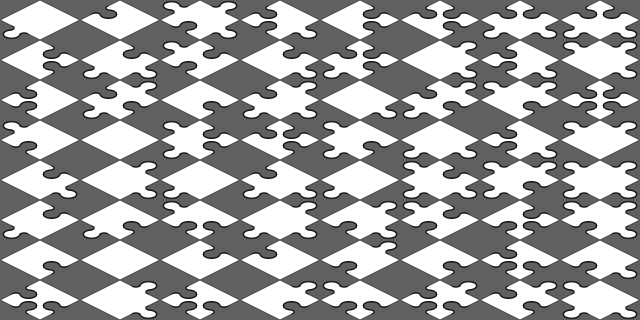
Reproduce this pattern procedurally as a Shadertoy shader.

```glsl
// Checkered jigsaw of flattened diamonds with randomly placed interlocking tabs.

const vec2  REPEATS    = vec2(8.0, 8.0);   // light diamonds across and down
const vec3  LIGHT      = vec3(1.0);
const vec3  DARK       = vec3(0.38);
const vec3  INK        = vec3(0.07);
const float EDGE_HALF  = 0.0010;           // half line width on straight edges, in canvas heights
const float TAB_HALF   = 0.0022;           // half line width around tabs
const float HEAD_R     = 0.145;            // tab head radius, in diamond sides
const float HEAD_H     = 0.21;             // tab head distance from the edge
const float FILLET_R   = 0.08;             // rounding where the neck meets the edge
const vec2  TAB_SHARE  = vec2(0.52, 0.85); // chance of a tab at the left and right border
const float SPARSE_Y   = 0.19;             // height of the band with fewer tabs
const float SPARSE_CUT = 0.3;
const float SEED       = 4.7;

float hash(vec3 p) {
    return fract(sin(dot(p, vec3(127.1, 311.7, 74.7)) + SEED) * 43758.55);
}

// Signed distance to an edge bulging toward +t; negative below it and in the tab.
float tabCurve(float s, float t) {
    vec2 p = vec2(abs(s), t);
    float rise = HEAD_H - FILLET_R;
    float reach = HEAD_R + FILLET_R;
    vec2 head = vec2(0.0, HEAD_H);
    vec2 fillet = vec2(sqrt(reach * reach - rise * rise), FILLET_R);
    float headDist = length(p - head) - HEAD_R;
    if (p.x > fillet.x) return min(t, headDist);
    vec2 axis = fillet - head;
    vec2 q = p - head;
    bool belowAxis = axis.x * q.y - axis.y * q.x < 0.0;
    return belowAxis ? FILLET_R - length(p - fillet) : headDist;
}

// Tab direction of one edge: -1, 0 (straight) or +1.
float tabSide(vec2 id, float axis) {
    vec2 mid = id + (axis < 0.5 ? vec2(0.0, 0.5) : vec2(0.5, 0.0)) - 0.5;
    vec2 place = 0.5 * vec2(mid.x + mid.y, mid.x - mid.y) / REPEATS;
    float share = mix(TAB_SHARE.x, TAB_SHARE.y, clamp(place.x, 0.0, 1.0));
    share -= SPARSE_CUT * (1.0 - smoothstep(0.03, 0.09, abs(place.y - SPARSE_Y)));
    if (hash(vec3(id, axis)) > share) return 0.0;
    return hash(vec3(id, axis + 5.0)) < 0.5 ? -1.0 : 1.0;
}

// x: signed field, positive in light pieces; y: how much the nearest edge is a tab.
vec2 jigsaw(vec2 pos) {
    vec2 p = pos * REPEATS / vec2(iResolution.x / iResolution.y, 1.0);
    vec2 lattice = vec2(p.x + p.y, p.x - p.y) + 0.5;
    vec2 cell = floor(lattice);
    vec2 local = lattice - cell;
    vec2 nearest = vec2(1e3, 0.0);
    for (int i = 0; i < 4; i++) {
        float axis = float(i / 2);
        float high = float(i % 2);
        vec2 normal = vec2(1.0 - axis, axis);
        float side = tabSide(cell + normal * high, axis);
        float t = dot(local, normal) - high;
        float s = dot(local, normal.yx) - 0.5;
        float d = side == 0.0 ? t : side * tabCurve(s, side * t);
        d *= 1.0 - 2.0 * high;
        if (d < nearest.x)
            nearest = vec2(d, abs(side) * (1.0 - smoothstep(0.14, 0.26, abs(s))));
    }
    float parity = mod(cell.x + cell.y, 2.0) * 2.0 - 1.0;
    return vec2(nearest.x * parity, nearest.y);
}

void mainImage(out vec4 fragColor, in vec2 fragCoord) {
    float px = 1.0 / iResolution.y;
    vec2 pos = fragCoord * px;
    vec2 field = jigsaw(pos);

    // Field slope turns lattice distance into canvas distance.
    vec2 h = vec2(0.4 * px, 0.0);
    vec2 slope = vec2(jigsaw(pos + h).x - jigsaw(pos - h).x,
                      jigsaw(pos + h.yx).x - jigsaw(pos - h.yx).x) / (2.0 * h.x);
    float dist = field.x / max(length(slope), 0.5 * REPEATS.y);

    // Piece fill, then outline; lines thinner than a pixel fade instead.
    vec3 color = mix(DARK, LIGHT, clamp(dist / px + 0.5, 0.0, 1.0));
    float halfWidth = mix(EDGE_HALF, TAB_HALF, field.y) / px;
    float line = clamp(0.5 + max(halfWidth, 0.5) - abs(dist) / px, 0.0, 1.0);
    color = mix(color, INK, line * min(1.0, 2.0 * halfWidth));
    fragColor = vec4(color, 1.0);
}
```
